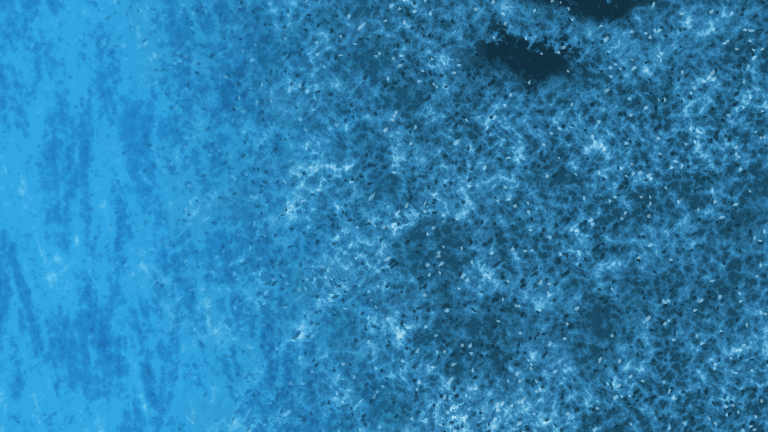
This texture is drawn by a Shadertoy shader. Its source:

```glsl
#define WEB_SCALE 5.5
#define RIPPLE_SCALE vec2(13.0, 3.6)
#define STREAK_SCALE vec2(2.4, 7.0)
#define GRAIN_SCALE 36.0
#define FLAKE_SCALE 92.0
#define CLOUD_CONTRAST 1.25
#define GRAIN_CONTRAST 1.35
#define FLAKE_CONTRAST 0.26
#define OCTAVE_GAIN 0.7
#define VEIN_WIDTH 0.14
#define SHORE vec2(0.2, 1.06)

const vec3 ABYSS = vec3(0.10, 0.29, 0.39);
const vec3 TEAL  = vec3(0.16, 0.42, 0.58);
const vec3 STEEL = vec3(0.21, 0.52, 0.71);
const vec3 SKY   = vec3(0.38, 0.69, 0.85);
const vec3 FOAM  = vec3(0.70, 0.87, 0.95);
const vec3 COBALT = vec3(0.11, 0.45, 0.70);
const vec3 AZURE  = vec3(0.14, 0.54, 0.80);
const vec3 BRIGHT = vec3(0.19, 0.65, 0.89);
const vec3 GLOW   = vec3(0.45, 0.80, 0.95);

vec2 hash2(vec2 p) {
    vec3 q = fract(p.xyx * vec3(0.1031, 0.1030, 0.0973));
    q += dot(q, q.yzx + 33.33);
    return fract((q.xx + q.yz) * q.zy);
}

// Cellular noise: nearest distance, second distance, id of nearest cell
vec3 cells(vec2 p) {
    vec2 base = floor(p);
    vec3 best = vec3(9.0, 9.0, 0.0);
    for (int y = -1; y <= 1; y++)
    for (int x = -1; x <= 1; x++) {
        vec2 cell = base + vec2(x, y);
        vec2 h = hash2(cell + 57.0);
        float d = length(cell + h - p);
        if (d < best.x) best = vec3(d, best.x, fract(h.x * 7.3 + h.y * 3.1));
        else best.y = min(best.y, d);
    }
    return best;
}

// Layered sines bend the domain like moving water
vec2 swirl(vec2 p, float amount) {
    float freq = 1.2;
    for (int i = 1; i <= 4; i++) {
        p += amount * sin(p.yx * freq + vec2(1.7, 4.3) * float(i)) / freq;
        freq *= 1.8;
    }
    return p;
}

// Octaves of cellular noise, centred on zero
float cellFbm(vec2 p, int octaves) {
    float sum = 0.0, weight = 1.0, total = 0.0;
    for (int i = 0; i < octaves; i++) {
        sum += weight * (cells(p).x - 0.47);
        total += weight;
        weight *= OCTAVE_GAIN;
        p = mat2(1.6, 1.2, -1.2, 1.6) * p + 11.3;
    }
    return sum / total;
}

float vein(vec2 p, float width) {
    vec3 c = cells(p);
    return 1.0 - smoothstep(0.0, width, c.y - c.x);
}

float pool(vec2 p, vec2 centre, vec2 size) {
    return 1.0 - smoothstep(0.55, 1.15, length((p - centre) / size));
}

vec3 deepWater(float v) {
    vec3 c = mix(ABYSS, TEAL, smoothstep(-0.05, 0.32, v));
    c = mix(c, STEEL, smoothstep(0.30, 0.52, v));
    c = mix(c, SKY, smoothstep(0.54, 0.82, v));
    return mix(c, FOAM, smoothstep(0.80, 1.15, v));
}

vec3 shallowWater(float v) {
    vec3 c = mix(COBALT, AZURE, smoothstep(0.05, 0.35, v));
    c = mix(c, BRIGHT, smoothstep(0.32, 0.58, v));
    return mix(c, GLOW, smoothstep(0.66, 1.15, v));
}

void mainImage(out vec4 fragColor, in vec2 fragCoord) {
    vec2 p = fragCoord / iResolution.y;
    float clouds = cellFbm(swirl(p * WEB_SCALE, 0.28), 4);
    float patches = cellFbm(swirl(p * 2.4 + 5.0, 0.3), 3);
    float depth = smoothstep(SHORE.x, SHORE.y, p.x + 0.16 * (p.y - 0.5) + 0.5 * clouds);
    float middle = smoothstep(0.35, 0.6, p.x) * (1.0 - smoothstep(0.95, 1.3, p.x));

    // Fine broken surface of grains and flakes, rougher toward the right
    float grain = cellFbm(swirl(p * GRAIN_SCALE, 0.2), 3);
    vec3 flake = cells(p * FLAKE_SCALE + 4.0 * clouds);
    float facet = (flake.z - 0.5) * smoothstep(0.0, 0.25, flake.y - flake.x);
    float rough = mix(0.35, 1.0, depth) * (1.0 + 0.8 * patches);
    float surface = rough * (GRAIN_CONTRAST * grain + FLAKE_CONTRAST * facet);

    // Upright ripples on the left
    vec2 lean = vec2(p.x + 0.16 * p.y, p.y);
    vec2 rippled = swirl(lean * RIPPLE_SCALE, 0.4);
    float ripple = 0.8 * cellFbm(rippled, 3);
    ripple += 0.22 * vein(rippled + 3.0, 0.28) * smoothstep(-0.12, 0.12, patches);

    // Slanted pale streaks and thin light web in the middle
    vec2 slant = mat2(0.76, -0.65, 0.65, 0.76) * (p + 0.08 * clouds);
    float streak = vein(swirl(slant * STREAK_SCALE + 2.0, 0.15), 0.3);
    float web = vein(swirl(p * 7.0 + 8.0, 0.35) + grain, VEIN_WIDTH);
    web *= smoothstep(-0.08, 0.14, clouds) * (1.0 - 0.6 * p.y);

    float deepTone = 0.42 + CLOUD_CONTRAST * clouds + 0.35 * patches + surface;
    deepTone += middle * (0.24 * streak * smoothstep(-0.15, 0.1, patches) + 0.35 * web);
    float shallowTone = 0.52 + 0.5 * clouds + ripple + surface + 0.3 * web * depth;

    // Dark hollows near the top
    vec2 ragged = p + 0.2 * vec2(clouds, patches) + 0.08 * grain;
    float hollow = max(pool(ragged, vec2(1.20, 0.83), vec2(0.14, 0.05)),
                       pool(ragged, vec2(1.34, 0.98), vec2(0.13, 0.05)));
    deepTone -= 0.4 * hollow;

    vec3 colour = mix(shallowWater(shallowTone), deepWater(deepTone), depth);
    colour *= 1.0 - 0.35 * hollow;

    // Scattered glints and dark specks
    float dotMask = (1.0 - smoothstep(0.2, 0.55, flake.x)) * mix(0.15, 1.0, depth);
    colour = mix(colour, FOAM, 0.55 * dotMask * step(0.96, flake.z));
    colour = mix(colour, ABYSS * 0.6, 0.6 * dotMask * step(flake.z, 0.06));

    fragColor = vec4(clamp(colour, 0.0, 1.0), 1.0);
}
```
